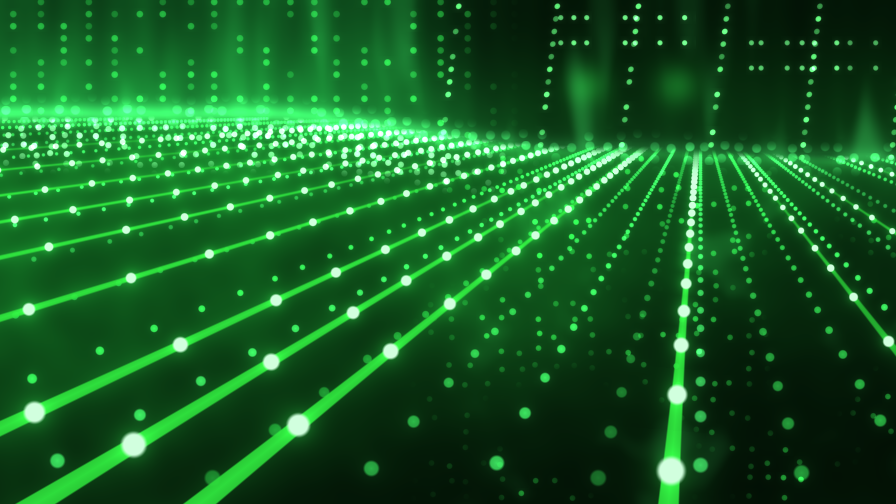
Write a Shadertoy shader that draws this background.

```glsl
const vec2 VANISH = vec2(1.39, 0.795);
const vec3 NIGHT = vec3(0.018, 0.125, 0.036);
const vec3 LEAF = vec3(0.18, 0.82, 0.28);
const vec3 MINT = vec3(0.25, 0.73, 0.39);
const vec3 PALE = vec3(0.82, 1.0, 0.87);
const float RAILS[13] = float[13](-1.25, -1.66, -2.155, -3.26, -4.54, -5.9, -7.6, -10.5, -15.0,
                                  -0.08, 0.79, 1.5, 2.7);

float hash(vec2 p) {
    vec3 a = fract(vec3(p.xyx) * 0.1031);
    a += dot(a, a.yzx + 33.33);
    return fract((a.x + a.y) * a.z);
}
float slopeAt(vec2 corner, vec2 offset) {
    float a = 6.2832 * hash(corner);
    return dot(vec2(cos(a), sin(a)), offset);
}
float gradientNoise(vec2 p) {
    vec2 i = floor(p), f = p - i, e = vec2(1, 0);
    vec2 s = f * f * f * (f * (f * 6.0 - 15.0) + 10.0);
    return mix(mix(slopeAt(i, f), slopeAt(i + e, f - e), s.x),
               mix(slopeAt(i + e.yx, f - e.yx), slopeAt(i + 1.0, f - 1.0), s.x), s.y);
}

// Disc of radius r at distance s: x is the core, y the halo
vec2 disc(float s, float r) {
    float soft = max(0.22 * r, 0.8 / iResolution.y);
    return vec2(1.0 - smoothstep(r - soft, r + soft, s), exp(-1.1 * s / r));
}

// Beads at near even depths along the floor ray x = slope * y
vec2 beads(vec2 q, float slope, float gap, float size, float phase, float seed) {
    vec2 ray = vec2(slope, 1.0);
    float depth = 1.0 / max(dot(q, ray) / dot(ray, ray), 0.03);
    float n = round((depth - phase) / gap);
    float jitter = 0.12 * gap * (hash(vec2(n, seed + 20.0)) - 0.5);
    float y = 1.0 / max(phase + n * gap + jitter, 0.3);
    return disc(length(q - ray * y), size * (0.0055 + 0.04 * y * y));
}

// Scattered dots, one per cell; columns stay straight when wander is zero
float dotGrid(vec2 p, vec2 cell, float radius, float wander, float chance) {
    vec2 id = floor(p / cell);
    vec2 shift = mix(vec2(hash(vec2(id.x, 7.0)), 0.5), vec2(hash(id + 31.0), hash(id + 57.0)), wander) - 0.5;
    vec2 d = disc(length((fract(p / cell) - 0.5 - 0.35 * shift) * cell), radius);
    return step(hash(id + 11.0), chance) * (0.4 + 0.6 * hash(id + 83.0)) * (d.x + 0.25 * d.y);
}

vec3 wall(vec2 p) {
    float left = 1.0 - smoothstep(0.6, 1.12, p.x);
    float mist = gradientNoise(p * vec2(9.0, 2.5)) + 0.5 * gradientNoise(p * vec2(23.0, 4.0));
    float low = 1.0 - smoothstep(0.74, 1.0, p.y);
    vec3 col = mix(NIGHT * (0.7 + 0.7 * low), vec3(0.09, 0.5, 0.19), left * (0.55 + 0.55 * low));
    col *= 1.0 + 0.4 * mist;
    col += MINT * 0.22 * smoothstep(0.1, 0.6, mist) * (0.4 + low);

    // Dotted curtains: dense green on the left, sparse pale on the right
    float curtain = dotGrid(p, vec2(0.05, 0.024), 0.0065, 0.0, 0.6);
    col += LEAF * 0.5 * curtain * (1.0 - smoothstep(0.85, 1.05, p.x));
    vec2 lean = vec2(p.x - 0.8 - 0.12 * (p.y - 0.85), p.y);
    float strand = dotGrid(lean, vec2(0.178, 0.025), 0.0055, 0.0, 0.85);
    col += mix(LEAF, PALE, 0.3) * strand * smoothstep(0.83, 0.9, p.x);

    // Level strings of lights
    for (int i = 0; i < 4; i++) {
        float y = 0.965 - 0.05 * float(i % 2) - 0.05 * float(i / 2);
        float start = i < 2 ? 1.08 : 1.48;
        float span = step(start, p.x) * step(p.x, start + 0.3) * step(abs(p.y - y), 0.013);
        col += mix(LEAF, PALE, 0.4) * span * dotGrid(p - vec2(0.0, y - 0.013), vec2(0.025, 0.026), 0.005, 0.0, 0.7);
    }
    // Blurred lamps
    for (float x = 1.165; x < 1.4; x += 0.18)
        col += LEAF * 0.3 * exp(-pow(length(p - vec2(x, 0.83)) / 0.04, 2.0));
    return col;
}

vec3 ground(vec2 p, vec2 q) {
    float haze = 1.0 - smoothstep(0.2, 1.5, q.y * 1.4 + p.x * 0.32);
    float cloud = gradientNoise(p * 5.0) + 0.5 * gradientNoise(p * 13.0);
    vec3 col = mix(NIGHT * 0.6, vec3(0.065, 0.4, 0.125), haze) * (1.0 + 0.3 * cloud);
    vec2 pool = p - vec2(1.05, 0.4);
    col += LEAF * 0.12 * exp(-dot(pool, pool) / 0.04);
    col += MINT * 0.13 * smoothstep(0.2, 0.6, cloud) * smoothstep(0.8, 1.2, p.x);

    // Fine sparks drifting under the rails
    float drift = smoothstep(-0.15, 0.3, gradientNoise(p * 4.0 + 9.0)) * smoothstep(0.8, 1.0, p.x);
    col += LEAF * 0.7 * drift * dotGrid(p, vec2(0.035, 0.032), 0.0055, 1.0, 0.5);

    // Dim beads on closely spaced rays
    float lane = round(asinh(q.x / max(q.y, 0.02)) / 0.27);
    float lit = 0.35 + 0.5 * hash(vec2(lane, 9.0));
    vec2 dim = beads(q, sinh(lane * 0.27), 0.21, 0.55, 0.2 * lit, lane + 60.0);
    col += mix(LEAF, MINT, hash(vec2(lane, 3.0))) * lit * (dim.x + 0.3 * dim.y);

    // Glowing rails strung with bright beads
    for (int i = 0; i < 13; i++) {
        float k = float(i), slope = RAILS[i], power = i < 10 ? 1.0 : 0.75;
        float s = abs(q.x - slope * q.y) / length(vec2(slope, 1.0));
        float w = power * (0.0012 + 0.03 * q.y * q.y);
        float fade = smoothstep(0.06, 0.3, q.y + 0.08 * abs(q.x)) * power;
        float rail = 1.0 - smoothstep(w - 0.002, w + 0.0025, s);
        col = mix(col, vec3(0.16, 0.78, 0.2), rail * fade * 0.9);
        col += LEAF * 0.18 * fade * exp(-s / (0.008 + 1.2 * w));
        float phase = i < 9 ? 0.24 + 0.03 * k - 0.13 * mod(k, 2.0) : i == 9 ? 0.28 : 0.34;
        vec2 bead = beads(q, slope, i == 9 ? 0.36 : 0.45, power, phase, k);
        bead *= smoothstep(0.07, 0.16, q.y + 0.15 * abs(q.x));
        col = mix(col + LEAF * 0.55 * bead.y, PALE, bead.x);
    }
    return col;
}

void mainImage(out vec4 fragColor, in vec2 fragCoord) {
    vec2 p = fragCoord / iResolution.y, q = vec2(p.x - VANISH.x, VANISH.y - p.y);
    float rise = p.y - mix(0.772, 0.705, smoothstep(0.5, 1.15, p.x)) + 0.02 * smoothstep(1.2, 1.7, p.x);
    float left = 1.0 - smoothstep(0.75, 1.1, p.x);
    vec3 col = mix(ground(p, q), wall(p), smoothstep(-0.012, 0.008, rise));
    // Bright far rim and its crowd of lights
    float rim = exp(-pow(rise / 0.021, 2.0));
    col += MINT * rim * (0.18 + 0.35 * left + 0.6 * dotGrid(p, vec2(0.033, 0.024), 0.009, 1.0, 0.8));
    col += MINT * 0.12 * exp(-abs(rise) / 0.07);
    float crowd = left * smoothstep(-0.12, -0.06, rise) * (1.0 - smoothstep(-0.02, 0.0, rise));
    col += PALE * 0.85 * crowd * dotGrid(p, vec2(0.029, 0.018), 0.006, 1.0, 0.65);
    fragColor = vec4(clamp(col, 0.0, 1.0), 1.0);
}
```
